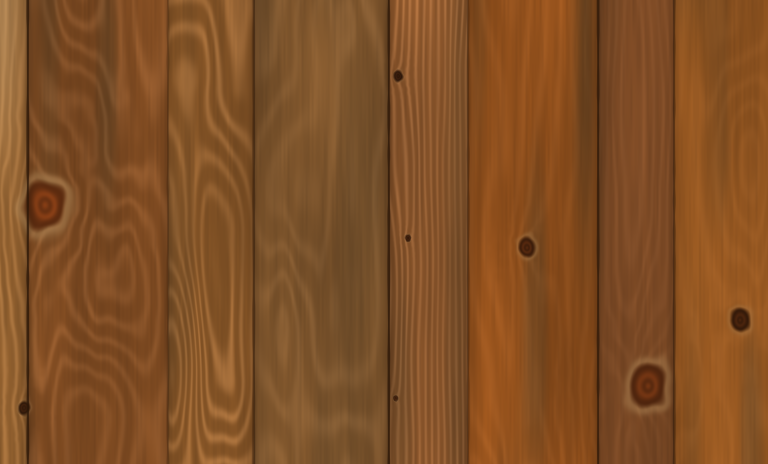
A WebGL 2 fragment shader for this texture:

```glsl
#version 300 es
precision highp float;

uniform vec2 u_resolution;
out vec4 fragColor;

// Lengths are in canvas heights
const int SEAMS = 7;
const int KNOTS = 8;
const float SEAM_X[SEAMS] = float[](0.060, 0.362, 0.547, 0.838, 1.009, 1.289, 1.453);
const float SEAM_DEPTH[SEAMS] = float[](0.85, 0.40, 0.60, 0.85, 0.50, 0.80, 0.60);
const float SEAM_HALF_WIDTH = 0.0030;
const float SEAM_SHADOW = 0.010;

const vec3 PLANK_TINT[SEAMS + 1] = vec3[](
    vec3(0.53, 0.35, 0.17), vec3(0.46, 0.27, 0.12),
    vec3(0.49, 0.31, 0.14), vec3(0.46, 0.31, 0.16),
    vec3(0.52, 0.32, 0.16), vec3(0.53, 0.29, 0.10),
    vec3(0.44, 0.26, 0.13), vec3(0.55, 0.32, 0.12));

// Per plank: heart line x, rings per unit, figure strength, line contrast
const vec4 GRAIN[SEAMS + 1] = vec4[](
    vec4(-0.20, 45.0, 1.5, 0.55), vec4(0.205, 55.0, 6.0, 0.50),
    vec4(0.440, 48.0, 5.5, 0.75), vec4(0.690, 38.0, 5.0, 0.38),
    vec4(0.720, 78.0, 3.0, 0.70), vec4(1.100, 42.0, 5.0, 0.22),
    vec4(1.360, 60.0, 2.5, 0.20), vec4(1.620, 30.0, 4.0, 0.16));

// Per knot: centre x, centre y, radius, redness
const vec4 KNOT[KNOTS] = vec4[](
    vec4(0.097, 0.558, 0.042, 1.00), vec4(0.052, 0.121, 0.012, 0.10),
    vec4(0.858, 0.836, 0.009, 0.00), vec4(0.879, 0.487, 0.006, 0.10),
    vec4(1.136, 0.466, 0.017, 0.35), vec4(1.595, 0.310, 0.020, 0.20),
    vec4(1.397, 0.168, 0.038, 0.75), vec4(0.853, 0.142, 0.005, 0.20));
const float KNOT_STRETCH = 1.25;
const float KNOT_BEND = 110.0;

const vec3 KNOT_DARK = vec3(0.17, 0.08, 0.03);
const vec3 KNOT_RED = vec3(0.47, 0.21, 0.07);
const vec3 SEAM_COLOR = vec3(0.17, 0.09, 0.03);
const vec3 PALE_WOOD = vec3(0.70, 0.54, 0.35);
const vec3 GREY_STAIN = vec3(0.35, 0.25, 0.14);
const float TAU = 6.2831853;

float hash(vec2 p) {
    vec3 q = fract(p.xyx * 0.1031);
    q += dot(q, q.yzx + 33.33);
    return fract((q.x + q.y) * q.z);
}

float noise(vec2 p) {
    vec2 i = floor(p), f = fract(p);
    f = f * f * (3.0 - 2.0 * f);
    return mix(mix(hash(i), hash(i + vec2(1, 0)), f.x),
               mix(hash(i + vec2(0, 1)), hash(i + vec2(1, 1)), f.x), f.y);
}

// Distance from a knot in knot radii, with an irregular outline
float knotDistance(vec2 p, vec4 knot) {
    vec2 q = (p - knot.xy) / (knot.z * vec2(1.0, KNOT_STRETCH));
    return length(q) * (0.85 + 0.3 * noise(q * 1.3 + knot.xy * 90.0));
}

// Growth rings: arches and eyes along the heart line, bent around knots
float ringField(vec2 p, vec4 grain, vec2 seed) {
    float dx = p.x - grain.x;
    float figure = noise(vec2(dx * 6.0, p.y * 3.2) + seed) * exp(-dx * dx * 90.0);
    float ring = grain.y * sqrt(dx * dx + 0.0003) + 2.0 * grain.z * figure;
    ring += 0.9 * noise(vec2(p.x * 28.0, p.y * 5.0) + seed);
    for (int i = 0; i < KNOTS; i++)
        ring += KNOT_BEND * KNOT[i].z * exp(-0.6 * knotDistance(p, KNOT[i]));
    return ring;
}

vec3 drawKnot(vec3 wood, vec2 p, vec4 knot, float pixel) {
    float d = knotDistance(p, knot);
    float soft = 0.12 + pixel / knot.z;
    float halo = exp(-pow((d - 1.2) * 4.0, 2.0));
    wood = mix(wood, PALE_WOOD, halo * (0.15 + 0.35 * knot.w));
    vec3 core = mix(KNOT_DARK, KNOT_RED, knot.w) * (1.0 + 0.13 * cos(d * 13.0));
    core *= 1.0 - 0.35 * smoothstep(0.65, 0.95, d);
    return mix(wood, core, 0.92 * (1.0 - smoothstep(1.0 - soft, 1.0 + soft, d)));
}

void main() {
    vec2 p = gl_FragCoord.xy / u_resolution.y;
    float pixel = 1.0 / u_resolution.y;

    int plank = 0;
    for (int i = 0; i < SEAMS; i++) plank += int(step(SEAM_X[i], p.x));
    vec4 grain = GRAIN[plank];
    vec2 seed = float(plank) * vec2(17.3, 41.7) + 60.0;

    // Stained base with long soft streaks
    vec3 wood = PLANK_TINT[plank];
    float streak = noise(vec2(p.x * 16.0, p.y * 1.6) + seed);
    wood = mix(wood, GREY_STAIN, 0.45 * smoothstep(0.5, 0.95, streak));
    wood *= 0.90 + 0.24 * noise(vec2(p.x * 7.0, p.y * 2.5) + seed.yx);
    float edgeStain = exp(-pow((p.x - 1.262) / 0.025, 2.0)) * smoothstep(0.2, 0.8, p.y);
    wood = mix(wood, GREY_STAIN * 0.8, 0.6 * edgeStain);
    float glow = (1.0 - smoothstep(0.0, 0.09, p.x)) * smoothstep(0.45, 1.0, p.y);
    wood = mix(wood, PALE_WOOD, 0.7 * glow);

    // Pale growth lines, faded where too fine to resolve
    float ring = ringField(p, grain, seed);
    float line = pow(0.5 + 0.5 * cos(TAU * ring), 2.0);
    line = mix(line, 0.375, smoothstep(0.3, 0.7, fwidth(ring)));
    float patchy = 0.35 + 0.65 * noise(vec2(p.x * 9.0, p.y * 3.0) + seed + 7.0);
    wood = mix(wood, wood * 1.25 + 0.09, line * patchy * grain.w);

    // Fine fibres
    float fibre = noise(vec2(p.x * 230.0, p.y * 9.0)) + noise(vec2(p.x * 90.0, p.y * 3.0));
    wood *= 0.93 + 0.08 * fibre;

    for (int i = 0; i < KNOTS; i++) wood = drawKnot(wood, p, KNOT[i], pixel);

    // Grooves between planks
    for (int i = 0; i < SEAMS; i++) {
        float d = abs(p.x - SEAM_X[i]);
        float halfWidth = SEAM_HALF_WIDTH * (0.8 + 0.4 * noise(vec2(p.y * 30.0, float(i))));
        float groove = 1.0 - smoothstep(halfWidth - pixel, halfWidth + pixel, d);
        float shade = max(groove, 0.45 * exp(-d / SEAM_SHADOW));
        wood = mix(wood, SEAM_COLOR, shade * SEAM_DEPTH[i]);
    }
    fragColor = vec4(wood, 1.0);
}
```
